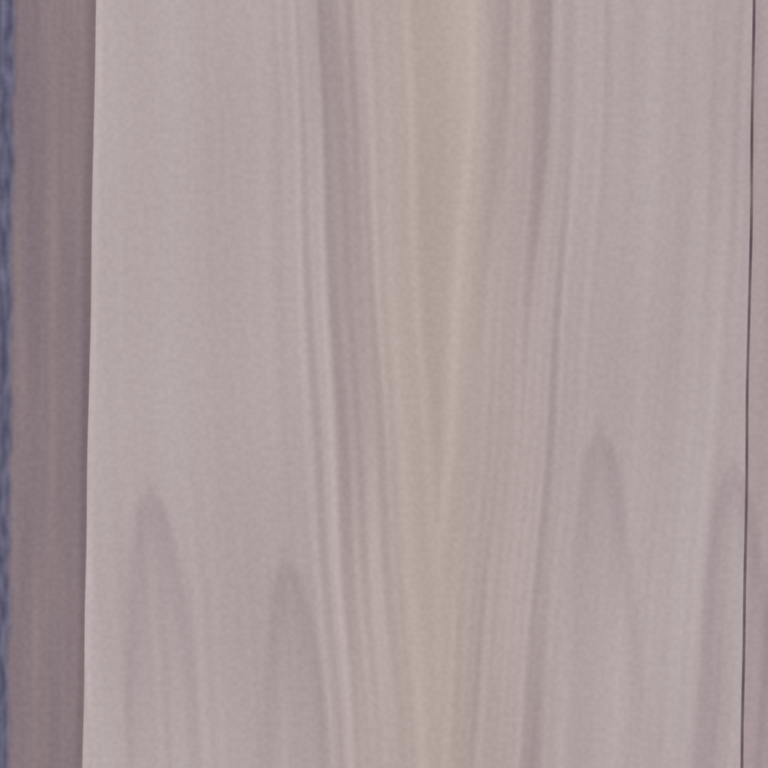
This texture is drawn by a WebGL 2 fragment shader. Its source:

```glsl
#version 300 es
precision highp float;

uniform vec2 u_resolution;
out vec4 fragColor;

// Colours
const vec3 PALE = vec3(0.720, 0.670, 0.668);
const vec3 SHADE = vec3(0.635, 0.578, 0.588);
const vec3 WARM_TINT = vec3(0.012, 0.002, -0.022);
const vec3 PLANK_LIGHT = vec3(0.565, 0.500, 0.512);
const vec3 PLANK_DARK = vec3(0.480, 0.430, 0.458);
const vec3 BLUE_EDGE = vec3(0.375, 0.370, 0.455);
const vec3 SEAM = vec3(0.360, 0.300, 0.330);

// Layout, in canvas units
const float PLANK_EDGE = 0.107;
const float PLANK_SLOPE = 0.018;
const float SEAM_X = 0.966;
const float SEAM_SLOPE = 0.016;
const float SEAM_HALF_WIDTH = 0.0018;
const float HEART_X = 0.567;
const float CONVERGENCE = 0.06;

// Grain
const float BROAD_FREQ = 15.0;
const float LINE_FREQ = 36.0;
const float FIBRE_FREQ = 85.0;
const float LINE_DEPTH = 0.80;
const float ARCH_DEPTH = 0.55;
const float ARCH_SPACING = 0.19;
const float SPECKLE = 0.022;

float hash(vec2 p) {
    vec3 q = fract(vec3(p.xyx) * 0.1031);
    q += dot(q, q.yzx + 33.33);
    return fract((q.x + q.y) * q.z);
}

float cornerSlope(vec2 cell, vec2 offset) {
    float angle = 6.2832 * hash(cell);
    return dot(vec2(cos(angle), sin(angle)), offset);
}

// Gradient noise, roughly -0.6 to 0.6
float gradientNoise(vec2 p) {
    vec2 i = floor(p), f = fract(p);
    vec2 w = f * f * f * (f * (f * 6.0 - 15.0) + 10.0);
    vec2 e = vec2(1.0, 0.0);
    float low = mix(cornerSlope(i, f), cornerSlope(i + e, f - e), w.x);
    float high = mix(cornerSlope(i + e.yx, f - e.yx), cornerSlope(i + e.xx, f - e.xx), w.x);
    return mix(low, high, w.y);
}

float bell(float x, float width) {
    return exp(-x * x / (width * width));
}

// Dark pointed growth rings that open downwards on both sides of the heart
float archShade(vec2 p) {
    float shade = 0.0;
    for (int i = 0; i < 5; i++) {
        if (i == 2) continue;
        float id = float(i);
        float peak = mix(0.24, 0.46, hash(vec2(id, 4.0)));
        float x = ARCH_SPACING * (id + 1.0) + 0.04 * (hash(vec2(id, 9.0)) - 0.5);
        float drop = peak - p.y;
        float lean = 0.08 * (hash(vec2(id, 2.0)) - 0.3);
        float halfWidth = 0.08 * sqrt(max(drop, 0.0));
        float s = abs(p.x - x - lean * drop) - halfWidth;
        float rim = bell(s, s < 0.0 ? 0.018 : 0.008);
        shade += rim * smoothstep(-0.035, 0.03, drop) * exp(-3.5 * max(drop, 0.0));
    }
    return shade;
}

vec3 boardColour(vec2 p) {
    // Rings converge towards the heart line
    float wobble = 0.010 * gradientNoise(vec2(p.x * 4.0, p.y * 3.0));
    float d = p.x - HEART_X - 0.006 * p.y + wobble;
    float ring = sqrt(d * d + 0.00006) + CONVERGENCE * pow(max(1.0 - p.y, 0.0), 1.3);
    float along = p.y * 0.8 + 1.7 * smoothstep(-0.04, 0.04, d);

    float broad = gradientNoise(vec2(ring * BROAD_FREQ, along + 3.0));
    float line = gradientNoise(vec2(ring * LINE_FREQ, along + 11.0));
    float fibre = gradientNoise(vec2(ring * FIBRE_FREQ, along * 1.5 + 23.0));
    float cloud = gradientNoise(p * vec2(6.0, 3.0) + 40.0);

    float band = smoothstep(0.05, 0.11, ring) * (1.0 - smoothstep(0.18, 0.25, ring));
    float side = 0.30 * smoothstep(0.20, 0.30, d) + 0.25 * (1.0 - smoothstep(0.1, 0.5, p.y));
    float strength = max(band, side);

    float tone = 0.67 + 0.38 * broad + 0.22 * cloud;
    tone -= LINE_DEPTH * strength * smoothstep(0.02, 0.42, line);
    tone += (0.12 + 0.42 * strength) * fibre;
    tone += 0.32 * bell(ring - 0.046, 0.007);
    tone -= ARCH_DEPTH * archShade(p + vec2(wobble, 0.0));
    tone += 0.18 * (1.0 - smoothstep(0.12, 0.30, p.x));
    return mix(SHADE, PALE, tone) + WARM_TINT * bell(d, 0.13);
}

vec3 plankColour(vec2 p) {
    float streak = gradientNoise(vec2(p.x * 34.0, p.y * 1.5 + 60.0));
    float fibre = gradientNoise(vec2(p.x * 95.0, p.y * 5.0 + 80.0));
    vec3 colour = mix(PLANK_DARK, PLANK_LIGHT, 0.55 + 0.75 * streak + 0.35 * fibre);
    float ragged = 0.004 * gradientNoise(vec2(p.x * 30.0, p.y * 28.0));
    float blueWidth = 0.010 + 0.009 * p.y + ragged;
    float blue = 1.0 - smoothstep(blueWidth - 0.007, blueWidth + 0.007, p.x);
    float fleck = gradientNoise(p * vec2(110.0, 35.0));
    return mix(colour, BLUE_EDGE + 0.12 * fleck, blue);
}

void main() {
    vec2 p = gl_FragCoord.xy / u_resolution;
    float soft = max(0.0015, 1.0 / u_resolution.x);

    // Main board and its dark left neighbour
    float edge = p.x - PLANK_EDGE - PLANK_SLOPE * p.y - 0.002 * gradientNoise(vec2(3.0, p.y * 6.0));
    vec3 board = boardColour(p) + 0.025 * bell(edge - 0.005, 0.005);
    vec3 plank = plankColour(p) - 0.045 * bell(edge + 0.004, 0.007);
    vec3 colour = mix(plank, board, smoothstep(-soft, soft, edge));

    // Right seam and the rosier board beyond it
    float seam = p.x - SEAM_X - SEAM_SLOPE * p.y - 0.002 * gradientNoise(vec2(8.0, p.y * 5.0));
    colour -= vec3(0.035, 0.045, 0.040) * smoothstep(-soft, soft, seam);
    float gap = 1.0 - smoothstep(SEAM_HALF_WIDTH - soft, SEAM_HALF_WIDTH + soft, abs(seam));
    colour = mix(colour, SEAM, gap * (0.8 + 0.4 * gradientNoise(vec2(5.0, p.y * 14.0))));

    // Fine surface speckle
    colour += SPECKLE * (gradientNoise(p * 150.0) + 0.5 * gradientNoise(p * 75.0 + 17.0));
    fragColor = vec4(clamp(colour, 0.0, 1.0), 1.0);
}
```
